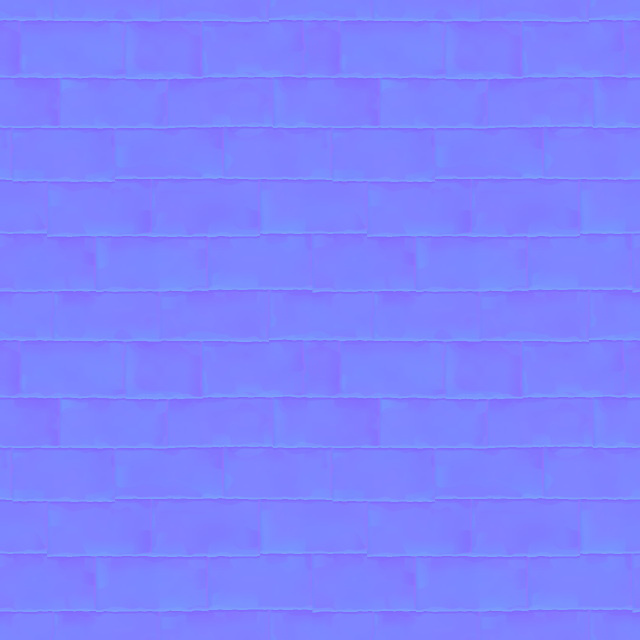
A WebGL 1 fragment shader for this texture map:

```glsl
precision highp float;
// Tangent-space normal map of a worn block wall: a tile of six uneven courses,
// repeated twice each way. Edge distances give bevel slopes, and wrapping noise
// per block gives dents, chips and ragged joints.
uniform vec2 u_resolution;

const float REPEATS = 2.0;            // tiles across and down the canvas
const float UNITS = 384.0;            // layout units along one tile
const int COURSES = 6;
const float SOFTNESS = 0.8;           // edge blur, layout units
const float JOINT_WOBBLE = 1.8;
const float LEDGE_STEP = 4.0;         // height change between neighbouring blocks
const float LEDGE_TILT = 3.0;
const float DENT_SLOPE = 0.055;
const float BLOCK_TILT = 0.020;
const vec2 FLAT_SLOPE = vec2(0.498, 0.513);
const vec2 TOP_SLOPE = vec2(0.505, 0.410);
const vec2 BOTTOM_SLOPE = vec2(0.490, 0.630);
const vec2 LEFT_SLOPE = vec2(0.430, 0.535);
const vec2 RIGHT_SLOPE = vec2(0.605, 0.455);
const vec2 LIT_CHIP = vec2(-0.018, 0.042);
const vec2 SHADED_CHIP = vec2(0.012, -0.040);

float hash(vec3 p) {
  p = fract(p * 0.1031);
  p += dot(p, p.zyx + 31.32);
  return fract((p.x + p.y) * p.z);
}

// Value noise that wraps after the given number of cells per tile
float noise(vec2 p, vec2 cells, float seed) {
  vec2 g = p * cells / UNITS;
  vec2 i = floor(g);
  vec2 f = g - i;
  f = f * f * (3.0 - 2.0 * f);
  vec2 a = mod(i, cells);
  vec2 b = mod(i + 1.0, cells);
  return mix(mix(hash(vec3(a, seed)), hash(vec3(b.x, a.y, seed)), f.x),
             mix(hash(vec3(a.x, b.y, seed)), hash(vec3(b, seed)), f.x), f.y);
}

float dents(vec2 p, float seed) {
  return 0.6 * noise(p, vec2(9.0, 12.0), seed)
       + 0.28 * noise(p, vec2(22.0, 26.0), seed + 1.0)
       + 0.12 * noise(p, vec2(52.0), seed + 2.0) - 0.5;
}

float smallest(vec4 v) { return min(min(v.x, v.y), min(v.z, v.w)); }

float band(float d, float width) {
  return 1.0 - smoothstep(width - SOFTNESS, width + SOFTNESS, d);
}

// Upright joints and lower edge of a course; a doubled joint means three blocks
void course(int row, out vec4 joints, out float ledge) {
  joints = vec4(25.0, 150.0, 243.0, 366.0); ledge = 93.0;
  if (row == 1) { joints = vec4(72.0, 201.0, 328.0, 328.0); ledge = 153.0; }
  if (row == 2) { joints = vec4(15.0, 138.0, 269.0, 269.0); ledge = 216.0; }
  if (row == 3) { joints = vec4(57.0, 182.0, 312.0, 312.0); ledge = 282.0; }
  if (row == 4) { joints = vec4(115.0, 250.0, 375.0, 375.0); ledge = 348.0; }
  if (row == 5) { joints = vec4(64.0, 193.0, 323.0, 323.0); ledge = 410.0; }
}

// Red and green slope at p, with y pointing down
vec2 wallSlope(vec2 p) {
  float x = p.x + JOINT_WOBBLE * (noise(p, vec2(18.0, 40.0), 3.0) - 0.5);
  float ragged = noise(p, vec2(64.0, 24.0), 5.0);
  float bottom = UNITS, top = UNITS, left = 0.0, right = 0.0, id = 0.0;
  // The nearest ledge below selects the course, the nearest above its top
  for (int row = 0; row < COURSES; row++) {
    vec4 joints;
    float ledge;
    course(row, joints, ledge);
    float toLeft = smallest(mod(x - joints, UNITS));
    float toRight = smallest(mod(joints - x, UNITS));
    float block = mod(floor(x - toLeft + 0.5), UNITS) + 31.0 * float(row);
    float across = toLeft / max(toLeft + toRight, 1.0) - 0.5;
    ledge += LEDGE_STEP * (hash(vec3(block, 7.0, 2.0)) - 0.5)
           + LEDGE_TILT * across * (hash(vec3(block, 3.0, 9.0)) - 0.5)
           + 1.4 * (ragged - 0.5);
    float below = mod(ledge - p.y, UNITS);
    top = min(top, mod(p.y - ledge, UNITS));
    if (below < bottom) { bottom = below; left = toLeft; right = toRight; id = block; }
  }
  // Block face: its own tilt and shallow dents
  float rise = DENT_SLOPE * dents(p, id) + BLOCK_TILT * (hash(vec3(id, 11.0, 4.0)) - 0.5);
  float lean = 0.03 * dents(p, id + 40.0) - 0.3 * rise;
  vec2 slope = FLAT_SLOPE + vec2(lean, rise);
  // Chipped patches towards the borders
  float patches = noise(p, vec2(13.0, 16.0), id + 80.0)
                + 0.12 * noise(p, vec2(48.0), id + 81.0);
  float lowSide = 1.0 - smoothstep(4.0, 24.0, min(left, bottom));
  float highSide = 1.0 - smoothstep(4.0, 22.0, min(right, top));
  slope += LIT_CHIP * lowSide * smoothstep(0.62, 0.68, patches);
  slope += SHADED_CHIP * highSide * (1.0 - smoothstep(0.44, 0.50, patches));
  // Bevels, with worn and uneven widths
  float wear = noise(p, vec2(26.0), 9.0);
  float wear2 = noise(p, vec2(34.0), 13.0);
  slope = mix(slope, TOP_SLOPE, 0.4 * band(top, 2.0 + 6.0 * wear * wear));
  slope = mix(slope, TOP_SLOPE, 0.85 * band(top, 1.9));
  slope = mix(slope, LEFT_SLOPE, 0.35 * band(left, 1.5 + 5.0 * wear2 * wear2));
  slope = mix(slope, LEFT_SLOPE, 0.6 * band(left, 1.5));
  slope = mix(slope, RIGHT_SLOPE, mix(0.45, 1.0, wear) * band(right, 1.3 + 1.3 * wear2));
  slope = mix(slope, BOTTOM_SLOPE, 0.45 * band(bottom, 2.0 + 5.0 * wear2 * wear2));
  return mix(slope, BOTTOM_SLOPE, mix(0.6, 1.0, wear) * band(bottom, 2.0));
}

void main() {
  vec2 slope = vec2(0.0);
  for (int i = 0; i < 4; i++) {       // four samples per pixel
    vec2 offset = vec2(mod(float(i), 2.0), floor(float(i) / 2.0)) * 0.5 - 0.25;
    vec2 uv = (gl_FragCoord.xy + offset) / u_resolution;
    slope += 0.25 * wallSlope(fract(vec2(uv.x, 1.0 - uv.y) * REPEATS) * UNITS);
  }
  vec2 n = slope * 2.0 - 1.0;
  gl_FragColor = vec4(slope, 0.5 + 0.5 * sqrt(max(0.0, 1.0 - dot(n, n))), 1.0);
}
```
